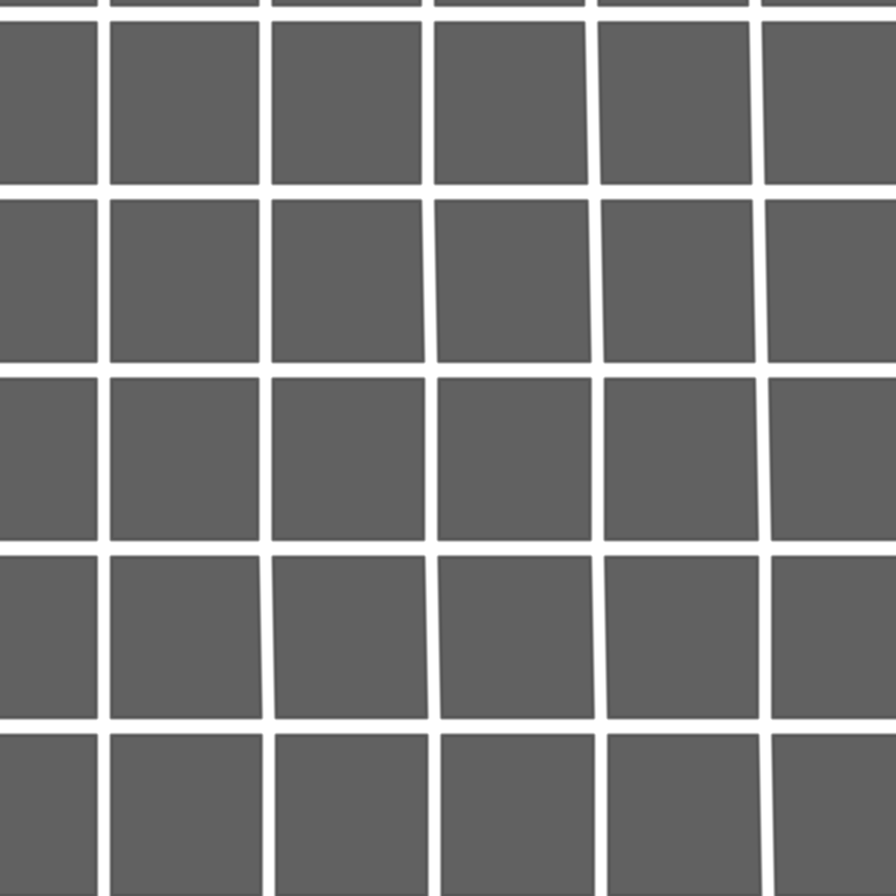
Give the GLSL for this pattern, as a WebGL 2 fragment shader.

```glsl
#version 300 es
precision highp float;

uniform vec2 u_resolution;
out vec4 fragColor;

const vec3 TILE_GREY = vec3(0.38);
const vec3 GROUT_WHITE = vec3(1.0);

const float TOP_JOINT = 0.9844;     // height of the uppermost full joint
const float ROW_PITCH = 0.1988;
const vec2 JOINT_HALF = vec2(0.0067, 0.0080);
const float CORNER_RADIUS = 0.0025;
const float EDGE_SOFTNESS = 0.0021;
const float DRIFT_STEP = 0.00365;   // sideways jump of a stepped joint

const int COLUMN_JOINTS = 5;
const float DRIFT_PHASE[COLUMN_JOINTS] = float[](0.2, 0.3, 0.5, 0.85, 0.7);

// Position of a vertical joint where it crosses a horizontal one.
float jointNode(int column, float row) {
    float k = float(column);
    float base = 0.1159 + 0.17995 * k + 0.000456 * k * k;
    float steps = floor(0.2 * k * row + DRIFT_PHASE[column]);
    return base + DRIFT_STEP * steps;
}

// Distance to the closest vertical joint, straight between its nodes.
float columnDistance(float x, float rowCoord) {
    float row = floor(rowCoord);
    float nearest = 1.0;
    for (int column = 0; column < COLUMN_JOINTS; column++) {
        float jointX = mix(jointNode(column, row), jointNode(column, row + 1.0),
                           rowCoord - row);
        nearest = min(nearest, abs(x - jointX));
    }
    return nearest;
}

float rowDistance(float rowCoord, float pitch) {
    float f = fract(rowCoord);
    return min(f, 1.0 - f) * pitch;
}

// Depth inside a tile with rounded corners; negative in the grout.
float roundedDepth(vec2 sideDepth, float radius) {
    vec2 q = radius - sideDepth;
    return radius - length(max(q, 0.0)) - min(max(q.x, q.y), 0.0);
}

// Slightly darker rim just inside each tile.
float rimShade(float depth, float center, float width) {
    float d = (depth - center) / width;
    return 0.05 * exp(-d * d);
}

void main() {
    vec2 uv = gl_FragCoord.xy / u_resolution;
    float rowCoord = (TOP_JOINT - uv.y) / ROW_PITCH;

    vec2 jointDistance = vec2(columnDistance(uv.x, rowCoord),
                              rowDistance(rowCoord, ROW_PITCH));
    float depth = roundedDepth(jointDistance - JOINT_HALF, CORNER_RADIUS);

    // Blend tile and grout over a soft edge, at least a pixel wide.
    float softness = max(EDGE_SOFTNESS, 0.7 / min(u_resolution.x, u_resolution.y));
    float tileMask = smoothstep(-softness, softness, depth);
    vec3 tile = TILE_GREY - rimShade(depth, 0.0028, 0.0014);
    fragColor = vec4(mix(GROUT_WHITE, tile, tileMask), 1.0);
}
```
